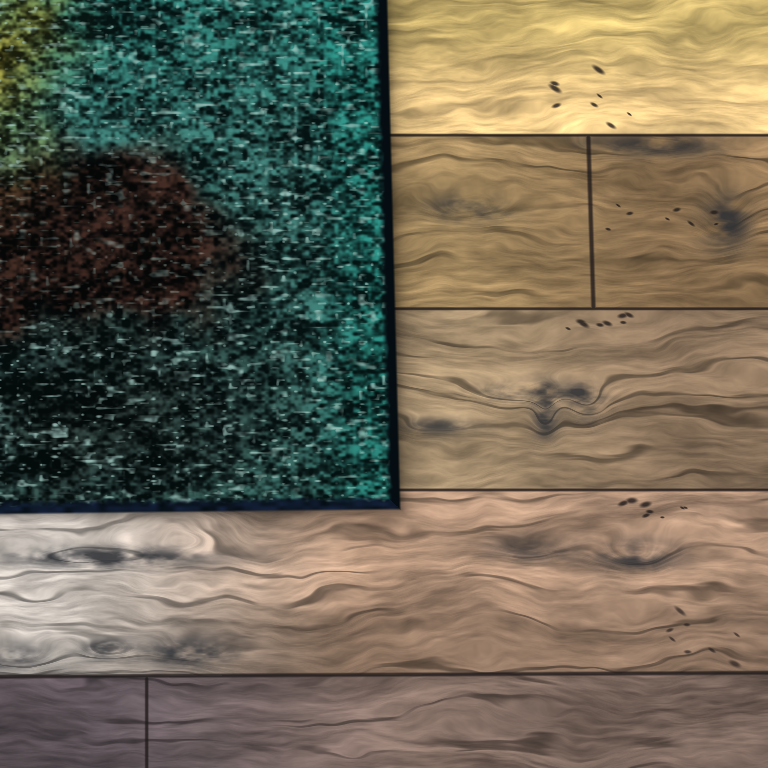
Reproduce this texture procedurally as a WebGL 1 fragment shader.

```glsl
precision highp float;
// A teal woven rug with a dark hem lying on knotted wooden floor planks.
uniform vec2 u_resolution;

float hash(vec2 p) {
  return fract(sin(dot(p, vec2(127.1, 311.7))) * 43758.5453);
}

float noise(vec2 p) {
  vec2 i = floor(p), f = fract(p);
  f = f * f * (3.0 - 2.0 * f);
  return mix(mix(hash(i), hash(i + vec2(1, 0)), f.x),
             mix(hash(i + vec2(0, 1)), hash(i + vec2(1, 1)), f.x), f.y);
}

float fbm(vec2 p) {
  float sum = 0.0, amp = 0.53;
  for (int i = 0; i < 4; i++) {
    sum += amp * noise(p);
    p = p * 2.03 + 17.3;
    amp *= 0.5;
  }
  return sum;
}

// Soft elliptical spot, 1 at its centre.
float spot(vec2 p, vec2 centre, vec2 radius) {
  vec2 d = (p - centre) / radius;
  return exp(-dot(d, d));
}

float line(float d, float width) {
  return 1.0 - smoothstep(width * 0.2, width, abs(d));
}

float knots(vec2 p) {
  float k = spot(p, vec2(0.69, 0.488), vec2(0.07, 0.013));
  k += spot(p, vec2(0.71, 0.462), vec2(0.016, 0.035));
  k += spot(p, vec2(0.765, 0.475), vec2(0.025, 0.026));
  k += 0.7 * spot(p, vec2(0.57, 0.445), vec2(0.05, 0.012));
  k += 0.9 * spot(p, vec2(0.61, 0.728), vec2(0.05, 0.018));
  k += 0.9 * spot(p, vec2(0.945, 0.71), vec2(0.03, 0.035));
  k += 0.8 * spot(p, vec2(0.85, 0.81), vec2(0.1, 0.014));
  k += spot(p, vec2(0.14, 0.274), vec2(0.14, 0.014));
  k += spot(p, vec2(0.14, 0.153), vec2(0.035, 0.013));
  k += spot(p, vec2(0.25, 0.15), vec2(0.06, 0.02));
  k += 0.9 * spot(p, vec2(0.01, 0.145), vec2(0.05, 0.016));
  k += 0.8 * spot(p, vec2(0.83, 0.275), vec2(0.05, 0.022));
  return k + 0.6 * spot(p, vec2(0.7, 0.285), vec2(0.06, 0.018));
}

// Small dark flecks of varied size gathered around a centre.
float flecks(vec2 p, vec2 centre, vec2 spread, float seed) {
  float ink = 0.0;
  for (int i = 0; i < 8; i++) {
    vec2 id = vec2(float(i), seed);
    vec2 d = p - centre - (vec2(hash(id), hash(id + 5.7)) * 2.0 - 1.0) * spread;
    d.y += d.x * (hash(id + 9.1) - 0.3);
    float size = 0.4 + 0.8 * hash(id + 3.3);
    ink = max(ink, 1.0 - smoothstep(0.3, 1.2, length(d / vec2(0.008, 0.004)) / size));
  }
  return ink;
}

vec3 plankTint(vec2 p, float row) {
  float side = smoothstep(0.55, 0.9, p.x);
  if (row > 3.5) return mix(vec3(0.80, 0.70, 0.44), vec3(0.94, 0.80, 0.55), smoothstep(0.98, 0.86, p.y));
  if (row > 2.5) return mix(vec3(0.67, 0.56, 0.39), vec3(0.57, 0.46, 0.33), side);
  if (row > 1.5) return mix(vec3(0.64, 0.55, 0.43), vec3(0.54, 0.45, 0.36), side);
  if (row > 0.5) return mix(vec3(0.74, 0.71, 0.68), vec3(0.66, 0.54, 0.45), smoothstep(0.05, 0.5, p.x))
    * mix(0.78, 1.06, smoothstep(0.13, 0.24, p.y + 0.08 * (0.4 - p.x)));
  return mix(vec3(0.37, 0.33, 0.35), vec3(0.50, 0.42, 0.38), smoothstep(0.1, 0.6, p.x));
}

vec3 floorColor(vec2 p) {
  float low = 0.119 + 0.005 * p.x;
  float row = step(low, p.y) + step(0.362, p.y) + step(0.598, p.y) + step(0.824, p.y);
  float k = knots(p);
  float bend = p.y + 0.04 * k + 0.09 * fbm(p * vec2(5.0, 9.0) + row * 13.0);
  float broad = fbm(vec2(p.x * 4.0 + row * 7.0, bend * 32.0));
  float fine = fbm(vec2(p.x * 30.0, bend * 170.0));
  float cloud = fbm(p * vec2(9.0, 24.0) + row * 5.0);
  float vein = line(fract(bend * 24.0 + 1.6 * broad) - 0.5, 0.16) * smoothstep(0.35, 0.65, cloud);
  vec3 col = plankTint(p, row) * (0.34 + 0.5 * broad + 0.45 * fine + 0.38 * cloud);
  col *= 1.0 - vein * mix(0.38, 0.18, step(3.5, row));
  float stain = k * smoothstep(0.15, 0.75, fbm(p * vec2(28.0, 60.0)));
  col = mix(col, vec3(0.17, 0.18, 0.20), clamp(stain * 1.1, 0.0, 0.85));
  // Seams and end joints.
  float seam = max(line(p.y - low, 0.004), line(p.y - 0.362, 0.003));
  seam = max(seam, max(line(p.y - 0.598, 0.003), line(p.y - 0.824, 0.003)));
  seam = max(seam, line(p.x - 0.766 - 0.03 * (0.824 - p.y), 0.0045) * step(2.5, row) * step(row, 3.5));
  seam = max(seam, line(p.x - 0.191, 0.0035) * step(row, 0.5));
  float ink = max(flecks(p, vec2(0.76, 0.87), vec2(0.07, 0.04), 1.0), flecks(p, vec2(0.86, 0.725), vec2(0.08, 0.025), 2.0));
  ink = max(ink, flecks(p, vec2(0.79, 0.582), vec2(0.055, 0.010), 3.0));
  ink = max(ink, flecks(p, vec2(0.86, 0.335), vec2(0.05, 0.015), 4.0));
  ink = max(ink, 0.8 * flecks(p, vec2(0.92, 0.17), vec2(0.05, 0.04), 5.0));
  return mix(col, vec3(0.12, 0.10, 0.10), max(seam * 0.8, ink * 0.8));
}

vec3 rugColor(vec2 p) {
  vec2 q = p + 0.12 * (vec2(fbm(p * 14.0), fbm(p * 14.0 + 40.0)) - 0.5);
  float brown = smoothstep(0.25, 0.65, spot(q, vec2(0.1, 0.68), vec2(0.24, 0.13)));
  float dim = spot(q, vec2(0.12, 0.46), vec2(0.27, 0.17));
  float gold = spot(q, vec2(0.0, 0.93), vec2(0.065, 0.13));
  float pile = 0.55 * noise(p * vec2(110.0, 170.0)) + 0.45 * noise(p * vec2(210.0, 260.0) + 31.0);
  float tone = smoothstep(0.3, 1.0, pile * 0.85 + fbm(p * vec2(15.0, 28.0)) * 0.6 - 0.12 - 0.12 * dim);
  float edge = smoothstep(0.38, 0.49, p.x) + 0.6 * smoothstep(0.75, 1.0, p.y);
  vec3 teal = mix(vec3(0.02, 0.07, 0.07), vec3(0.27, 0.52, 0.49), tone);
  teal *= mix(vec3(1.0), vec3(0.7, 1.15, 1.12), min(edge, 1.0));
  vec3 col = mix(teal, teal * vec3(0.8, 0.55, 0.55), dim);
  col = mix(col, mix(vec3(0.02), vec3(0.27, 0.15, 0.12), tone), brown * 0.93);
  col = mix(col, mix(vec3(0.14, 0.13, 0.03), vec3(0.74, 0.66, 0.24), tone), gold * 0.85);
  // Pale weft threads catch the light.
  float weft = max(noise(p * vec2(70.0, 190.0) + 8.0), noise(p * vec2(130.0, 200.0) + 3.0) * 0.97);
  float thread = smoothstep(0.7, 0.98, weft) * (0.25 + pile);
  return mix(col, vec3(0.62, 0.76, 0.73), min(thread, 1.0) * (0.85 - 0.4 * brown));
}

void main() {
  vec2 p = gl_FragCoord.xy / u_resolution;
  // Inset from the slightly tilted right and lower rug edges.
  float right = mix(0.521, 0.504, (p.y - 0.336) / 0.664) - p.x;
  float lower = p.y - 0.331 - 0.012 * p.x;
  float inset = min(right, lower);
  vec3 wood = floorColor(p) * (1.0 - 0.45 * exp(min(inset, 0.0) / 0.012));
  vec3 hem = mix(vec3(0.02, 0.05, 0.07), vec3(0.08, 0.13, 0.23), step(lower, right) * noise(p * vec2(90.0, 160.0)));
  vec3 rug = mix(hem, rugColor(p), smoothstep(0.011, 0.020, inset + 0.004 * noise(p * 150.0)));
  gl_FragColor = vec4(mix(wood, rug, smoothstep(-0.002, 0.002, inset)), 1.0);
}
```
